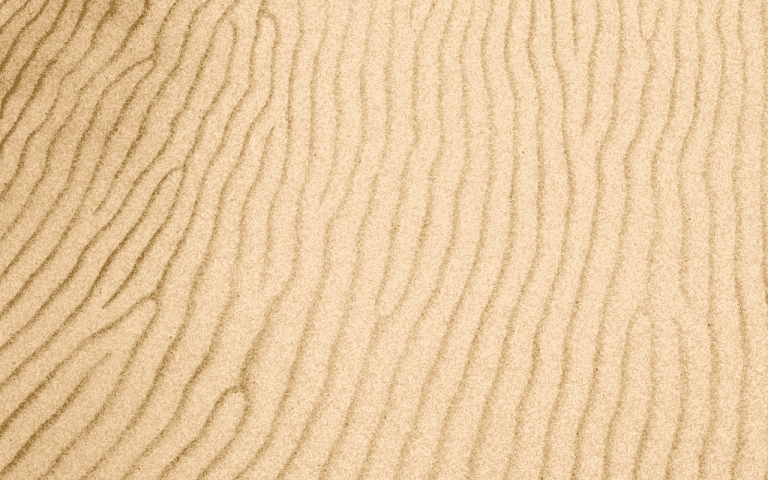
Give the GLSL for this texture, as a Shadertoy shader.

```glsl
// Wind-blown sand: dark ripple lines that lean at the left and stand upright at
// the right. A bent phase field with fork-like dislocations gives the ripples,
// cellular noise gives the grains, and a tone ramp colours the result.

const float TAU = 6.2831853;
const int FORKS = 20;

const vec3 SHADOW = vec3(0.59, 0.43, 0.21);
const vec3 OCHRE  = vec3(0.80, 0.66, 0.46);
const vec3 SAND   = vec3(0.91, 0.78, 0.61);
const vec3 CREAM  = vec3(0.98, 0.88, 0.75);

vec2 hash2(vec2 p) {
    vec3 q = fract(p.xyx * vec3(0.1031, 0.1030, 0.0973));
    q += dot(q, q.yzx + 33.33);
    return fract((q.xx + q.yz) * q.zy);
}

// Layered, rotated sines, roughly -1 to 1.
float waves(vec2 p, float gain) {
    float sum = 0.0, amp = 0.5;
    for (int i = 0; i < 5; i++) {
        sum += amp * sin(p.x + 1.3 * sin(p.y));
        p = mat2(0.8, 0.6, -0.6, 0.8) * p * 1.7 + vec2(2.1, 5.3);
        amp *= gain;
    }
    return sum;
}

// Each fork winds the phase by one turn, so a ripple starts or ends there.
float forkPhase(vec2 p) {
    float turns = 0.0;
    for (int i = 0; i < FORKS; i++) {
        vec2 h = hash2(vec2(float(i) * 7.3 + 2.0, 11.7));
        vec2 d = p - vec2(1.6 * pow(h.x, 1.3), sqrt(h.y));
        float side = (i % 2 == 0) ? 1.0 : -1.0;
        turns += side * atan(d.y, d.x) / TAU;
    }
    return turns;
}

// Ripple count across the canvas: slanted left, upright and denser right.
float ripplePhase(vec2 p, float rough) {
    float bend = 10.5 * p.x + 1.6 * p.x * p.x + p.y * (6.5 * p.x - 11.0);
    bend += p.y * p.y * (1.2 - 2.2 * exp(-2.0 * p.x));
    float wiggle = mix(0.26, 0.5, rough) * waves(p * vec2(6.0, 9.0), 0.58);
    return bend + forkPhase(p) + wiggle + 0.3 * rough * waves(p * vec2(13.0, 22.0), 0.5);
}

// Narrow soft groove, steeper on its left side.
float groove(float phase) {
    float f = fract(phase);
    return smoothstep(0.0, 0.14, f) * (1.0 - smoothstep(0.12, 0.44, f));
}

// Random tone of the nearest grain, -1 to 1.
float grainTone(vec2 p) {
    vec2 cell = floor(p);
    float nearest = 9.0, tone = 0.0;
    for (int y = -1; y <= 1; y++) {
        for (int x = -1; x <= 1; x++) {
            vec2 c = cell + vec2(x, y);
            vec2 d = c + hash2(c) - p;
            float dist = dot(d, d);
            if (dist < nearest) {
                nearest = dist;
                tone = hash2(c + 57.0).x * 2.0 - 1.0;
            }
        }
    }
    return tone;
}

// Rare dark specks, 0 to 1.
float specks(vec2 p) {
    vec2 cell = floor(p);
    vec2 h = hash2(cell + 91.0);
    float dist = length(p - cell - 0.5);
    return step(0.99, h.x) * h.y * (1.0 - smoothstep(0.15, 0.5, dist));
}

vec3 sandColour(float tone) {
    float t = clamp(tone, 0.0, 1.0) * 3.0;
    vec3 c = mix(SHADOW, OCHRE, min(t, 1.0));
    c = mix(c, SAND, clamp(t - 1.0, 0.0, 1.0));
    return mix(c, CREAM, clamp(t - 2.0, 0.0, 1.0));
}

void mainImage(out vec4 fragColor, in vec2 fragCoord) {
    vec2 p = fragCoord / iResolution.y;

    // Broad light: dim left side, darkest in the top left corner.
    float left = 1.0 - smoothstep(0.0, 0.75, p.x);
    float topLeft = left * smoothstep(0.3, 1.0, p.y);
    float low = 1.0 - smoothstep(0.0, 0.45, p.y);
    float right = smoothstep(1.2, 1.65, p.x);
    float tone = 0.9 - 0.28 * left - 0.24 * topLeft - 0.09 * low - 0.05 * right;
    tone += 0.14 * topLeft * waves(p * vec2(16.0, 20.0), 0.6);

    // Ripples, rougher towards the top left.
    float rough = clamp(0.55 * smoothstep(0.4, 1.0, p.y) + topLeft, 0.0, 1.0);
    float phase = ripplePhase(p, rough);
    float strength = 0.9 + 0.4 * waves(p * 9.0 + 4.0, 0.6);
    tone -= groove(phase) * strength * mix(0.33, 0.47, left);
    tone -= 0.04 * cos(TAU * (phase - 0.2));

    // Grains in two sizes, then stray dark ones.
    float grain = 0.8 * grainTone(p * 320.0) + 0.4 * grainTone(p * 170.0 + 17.0);
    tone += grain * mix(0.25, 0.19, left);
    tone -= 0.5 * specks(p * 150.0);

    fragColor = vec4(sandColour(tone), 1.0);
}
```
